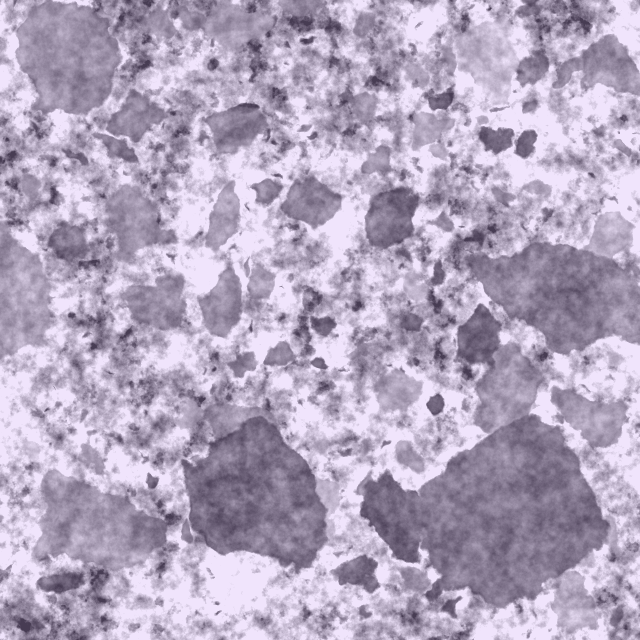
Write a Shadertoy shader that draws this texture.

```glsl
vec3 hash3(vec2 cell, float seed) {
    uvec3 v = uvec3(ivec3(vec3(cell, seed))) * 1664525u + 1013904223u;
    v.x += v.y * v.z; v.y += v.z * v.x; v.z += v.x * v.y;
    v ^= v >> 16u;
    v.x += v.y * v.z; v.y += v.z * v.x; v.z += v.x * v.y;
    return vec3(v >> 8u) / 16777216.0;
}

float valueNoise(vec2 p, float seed) {
    vec2 i = floor(p), f = fract(p);
    f = f * f * (3.0 - 2.0 * f);
    return mix(mix(hash3(i, seed).x, hash3(i + vec2(1, 0), seed).x, f.x),
               mix(hash3(i + vec2(0, 1), seed).x, hash3(i + vec2(1, 1), seed).x, f.x), f.y);
}

// Fractal noise centred on zero
float fbm(vec2 p, float seed) {
    float sum = 0.0, weight = 0.5;
    for (int octave = 0; octave < 4; octave++) {
        sum += weight * (valueNoise(p, seed + float(octave)) - 0.5);
        p = mat2(1.6, 1.2, -1.2, 1.6) * p + 7.3;
        weight *= 0.58;
    }
    return sum;
}

// Rounded irregular hexagon of unit size
float stoneShape(vec2 q, vec2 cell, float seed) {
    float sum = 0.0;
    for (int side = 0; side < 6; side++) {
        vec3 h = hash3(cell, seed + 10.0 + float(side));
        float angle = (float(side) + 0.7 * (h.x - 0.5)) * 1.0472;
        float reach = dot(q, vec2(cos(angle), sin(angle))) - mix(0.7, 1.2, h.y);
        sum += exp(9.0 * min(reach, 6.0));
    }
    return log(sum) / 9.0;
}

// Lays one size class of stones over the shade
float addStones(float shade, vec2 uv, float cells, float density, vec2 radii,
                vec2 tones, float grain, float seed) {
    vec2 p = uv * cells;
    for (int y = -1; y <= 1; y++)
    for (int x = -1; x <= 1; x++) {
        vec2 cell = floor(p) + vec2(x, y);
        vec3 pick = hash3(cell, seed);
        if (pick.x > density) continue;
        vec3 place = hash3(cell, seed + 1.0);
        vec3 look = hash3(cell, seed + 2.0);
        float radius = mix(radii.x, radii.y, pick.y);
        float turn = 6.2832 * look.x;
        vec2 q = p - cell - 0.25 - 0.5 * place.xy;
        q = mat2(cos(turn), sin(turn), -sin(turn), cos(turn)) * q / radius;
        q.x *= 1.0 + 0.7 * place.z;
        float d = stoneShape(q, cell, seed) * radius / cells;

        float tone = mix(tones.x, tones.y, pick.z) + grain;
        tone -= 0.07 * look.y * smoothstep(-0.014, 0.0, d);
        shade += 0.07 * look.z * smoothstep(0.014, 0.003, d);
        float cover = smoothstep(0.004, -0.004, d) * mix(0.78, 1.0, look.z);
        shade = mix(shade, tone, cover);
    }
    return shade;
}

void mainImage(out vec4 fragColor, in vec2 fragCoord) {
    vec2 uv = fragCoord / iResolution.y;
    float patches = fbm(uv * 6.0, 100.0);
    float mottle = fbm(uv * 32.0, 110.0);
    float fine = fbm(uv * 95.0, 120.0);

    // Pale crumbly cement
    float shade = 0.81 + 0.45 * patches + 0.85 * mottle + 0.55 * fine;
    shade -= 0.28 * smoothstep(0.10, 0.30, fbm(uv * 48.0, 130.0) - 0.3 * patches);

    // Ragged outlines and mottled stone faces
    vec2 wobble = vec2(fbm(uv * 15.0, 140.0), fbm(uv * 15.0, 150.0));
    vec2 rough = vec2(fbm(uv * 60.0, 160.0), fbm(uv * 60.0, 170.0));
    vec2 warped = uv + 0.055 * wobble + 0.014 * rough;
    float grain = 0.25 * patches + 0.24 * mottle + 0.26 * fine;

    // Specks, pebbles, then large stones
    shade = addStones(shade, warped, 34.0, 0.20, vec2(0.10, 0.30), vec2(0.32, 0.62), grain, 200.0);
    shade = addStones(shade, warped, 15.0, 0.36, vec2(0.18, 0.42), vec2(0.34, 0.76), grain, 300.0);
    shade = addStones(shade, warped, 7.0, 0.58, vec2(0.24, 0.46), vec2(0.38, 0.76), grain, 400.0);
    shade = addStones(shade, warped, 3.0, 0.62, vec2(0.28, 0.50), vec2(0.40, 0.72), grain, 500.0);

    // Lilac grey tint
    shade = clamp(shade, 0.28, 0.94);
    fragColor = vec4(shade + vec3(0.0, -0.045, 0.047), 1.0);
}
```
